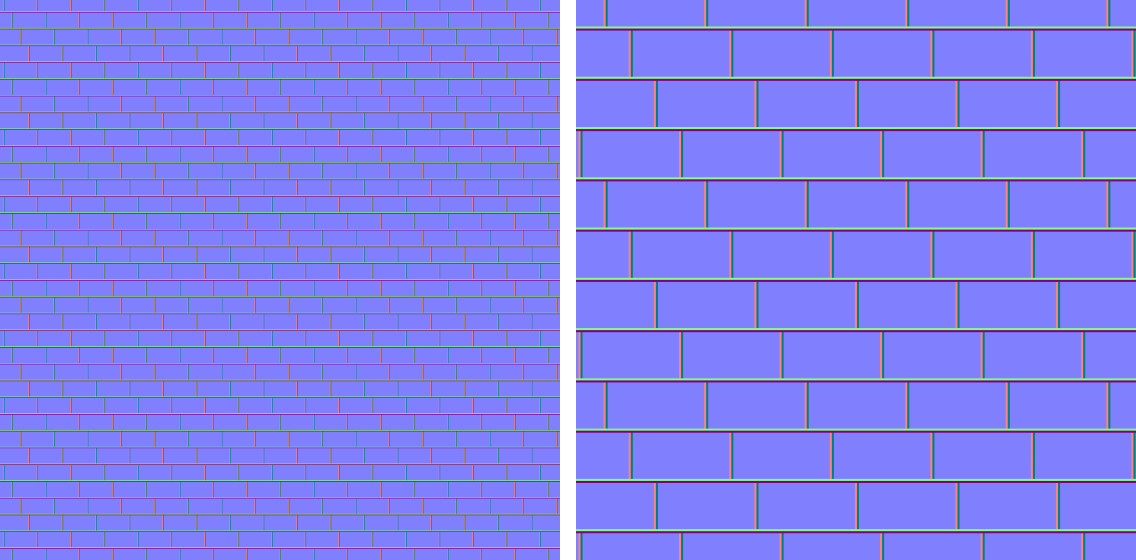
Left, the full canvas; right, a detail of the centre.
A Shadertoy shader for this texture map:

```glsl
const float ROW_HEIGHT = 0.02992;           // canvas units, about 33.4 rows
const float BRICK_LENGTH = 2.0;             // in row heights
const float ROW_SHIFT = 0.5;                // sideways step of each lower row
const float BEVEL_WIDTH = 0.041;            // one side of a joint, in row heights
const vec2 FIRST_JOINT = vec2(0.0069, 0.0212); // from the upper left corner

// Share of a pixel, centred at x, that lies between lo and hi.
float coverage(float x, float lo, float hi, float pixel) {
    float halfPixel = 0.5 * pixel;
    float overlap = min(hi, x + halfPixel) - max(lo, x - halfPixel);
    return clamp(overlap / pixel, 0.0, 1.0);
}

// Signed distance to the nearest multiple of period.
float nearestRepeat(float x, float period) {
    return x - period * floor(x / period + 0.5);
}

// Coverage of the two bevels that meet at a joint: before it, after it.
vec2 jointBevels(float d, float width, float pixel) {
    return vec2(coverage(d, -width, 0.0, pixel),
                coverage(d, 0.0, width, pixel));
}

// Surface normal of a wall with stepped rows; p.y grows downward.
vec3 brickNormal(vec2 p, float pixel) {
    float row = floor(p.y) + 1.0;
    float along = p.x - row * ROW_SHIFT;

    vec2 upright = jointBevels(nearestRepeat(along, BRICK_LENGTH), BEVEL_WIDTH, pixel);
    vec2 level = jointBevels(nearestRepeat(p.y, 1.0), BEVEL_WIDTH, pixel);

    // Level joints cut across the upright ones.
    upright *= 1.0 - level.x - level.y;
    float steep = upright.x + upright.y + level.x + level.y;
    return vec3(upright.x - upright.y, level.x - level.y, 1.0 - steep);
}

void mainImage(out vec4 fragColor, in vec2 fragCoord) {
    vec2 uv = fragCoord / iResolution.y;
    vec2 fromTop = vec2(uv.x, 1.0 - uv.y);
    vec2 p = (fromTop - FIRST_JOINT) / ROW_HEIGHT;
    float pixel = 1.0 / (iResolution.y * ROW_HEIGHT);

    // Pack the normal into colour.
    vec3 normal = brickNormal(p, pixel);
    fragColor = vec4(0.5 + 0.5 * normal, 1.0);
}
```
